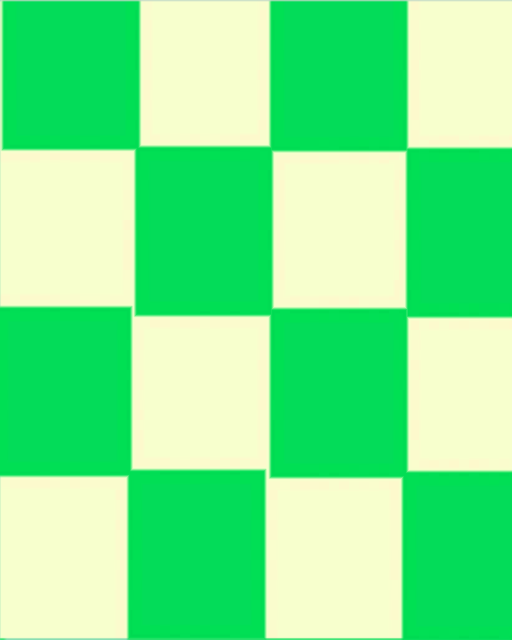
Give the GLSL for this pattern, as a Shadertoy shader.

```glsl
// Soft-edged green and cream checkerboard of four by four slightly misplaced tiles.

// Lengths are in canvas widths, measured from the top left corner.
const vec2  SHEET       = vec2(1.0, 1.2488);
const vec2  TILE_HALF   = vec2(0.1344, 0.1653);
const int   ROWS        = 4;
const float COLUMN_STEP = 0.2647;
const vec4  ROW_CENTRE  = vec4(0.127, 0.451, 0.764, 1.082);
const vec4  LEFT_SHIFT  = vec4(0.0065, 0.0012, -0.0098, -0.0130);
const vec4  RIGHT_SHIFT = vec4(0.0, 0.0016, 0.0, -0.0065);
const float RIGHT_SAG   = 0.003;

const float EDGE_SOFT   = 0.0042;  // half width of the blurred edge
const float RIM_WIDTH   = 0.028;   // brighter border inside green tiles
const float STAIN_WIDTH = 0.024;   // warm border inside cream tiles
const float BLOCK_SIZE  = 0.0195;  // grain of the blocky wear
const float BORDER      = 0.0035;  // worn strip along the canvas edges

const vec3 CREAM      = vec3(0.970, 1.000, 0.805);
const vec3 PEACH      = vec3(1.000, 0.968, 0.800);
const vec3 GREEN      = vec3(0.010, 0.862, 0.350);
const vec3 RIM_GREEN  = vec3(0.000, 0.878, 0.325);
const vec3 DARK_GREEN = vec3(0.000, 0.815, 0.310);
const vec3 TOP_GREY   = vec3(0.760, 0.850, 0.780);
const vec3 TEAL       = vec3(0.400, 0.830, 0.660);

float hash(vec2 p) {
    vec3 q = fract(vec3(p.xyx) * 0.1031);
    q += dot(q, q.yzx + 33.33);
    return fract((q.x + q.y) * q.z);
}

float boxDistance(vec2 p, vec2 halfSize) {
    vec2 q = abs(p) - halfSize;
    return length(max(q, 0.0)) + min(max(q.x, q.y), 0.0);
}

// Signed distance to the nearest green tile, two tiles per row
float tileDistance(vec2 p) {
    float d = 10.0;
    for (int row = 0; row < ROWS; row++) {
        for (int side = 0; side < 2; side++) {
            float column = float(2 * side + row % 2);
            float shift = side == 0 ? LEFT_SHIFT[row] : RIGHT_SHIFT[row];
            vec2 centre = vec2((column + 0.5) * COLUMN_STEP + shift,
                               ROW_CENTRE[row] + RIGHT_SAG * float(side));
            d = min(d, boxDistance(p - centre, TILE_HALF));
        }
    }
    return d;
}

// One inside the strip that lies within width of the edge, zero beyond it
float strip(float x, float width, float soft) {
    return 1.0 - smoothstep(width - soft, width + soft, x);
}

void mainImage(out vec4 fragColor, in vec2 fragCoord) {
    vec2 uv = fragCoord / iResolution.xy;
    vec2 p = vec2(uv.x, 1.0 - uv.y) * SHEET;
    float pixel = 1.0 / iResolution.x;
    float soft = max(EDGE_SOFT, pixel);
    float d = tileDistance(p);
    float grain = hash(floor(p / BLOCK_SIZE));

    // Cream ground with patchy warm stains near the tiles
    float stain = strip(d, STAIN_WIDTH, 0.004) * smoothstep(0.003, 0.009, d);
    vec3 cream = mix(CREAM, PEACH, stain * (0.15 + 0.65 * grain));

    // Green tiles with a brighter rim and a faint dark outline
    float rim = strip(-d, RIM_WIDTH, 0.003);
    vec3 green = mix(GREEN, RIM_GREEN, rim * (0.6 + 0.4 * grain));
    green = mix(green, DARK_GREEN, strip(abs(d + 0.007), 0.002, 0.003) * 0.5 * grain);

    vec3 color = mix(green, cream, smoothstep(-soft, soft, d));

    // Worn strips along the top, the bottom and the left
    float fade = max(0.0015, pixel);
    float bottom = strip(SHEET.y - p.y, BORDER, fade);
    float tealPart = smoothstep(0.005, 0.015, p.x) * strip(p.x, 0.25, 0.005);
    color = mix(color, mix(GREEN, TEAL, tealPart), bottom * 0.75);
    color = mix(color, TOP_GREY, strip(p.y, BORDER * 0.7, fade) * 0.8);
    color = mix(color, TEAL, strip(p.x, BORDER * 0.4, fade) * 0.3 * step(0.0, d));

    fragColor = vec4(color, 1.0);
}
```
